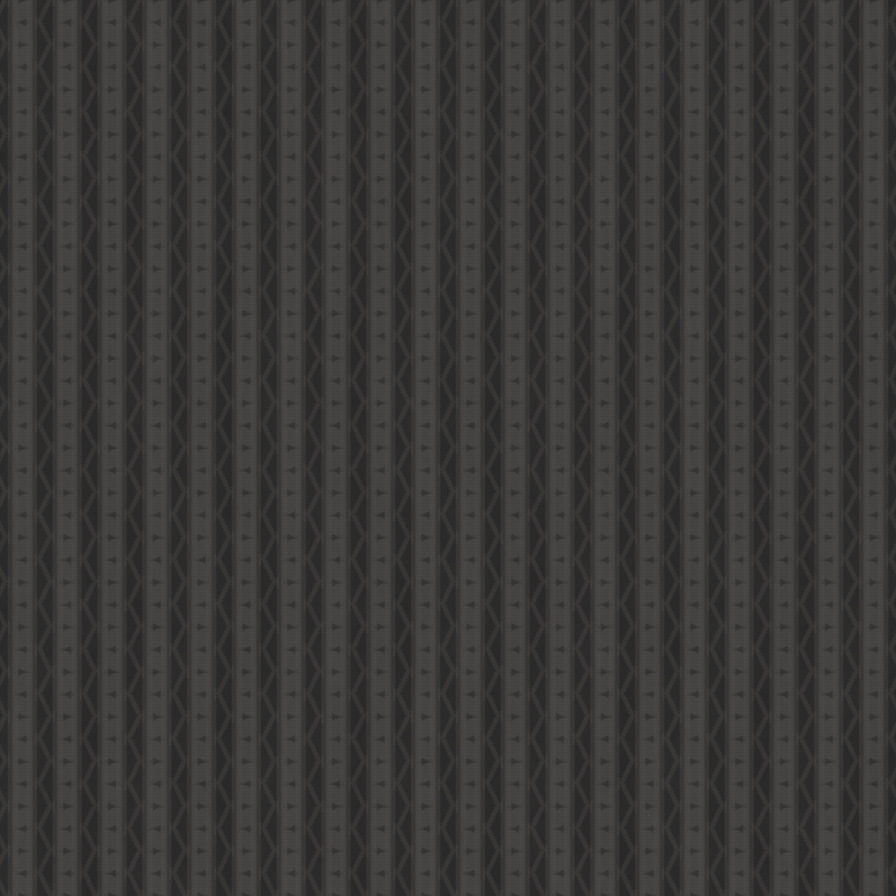
A three.js fragment shader for this pattern:

```glsl
// Charcoal knitted stripes: dark zigzag bands between light ribs with small arrows.
varying vec2 vUv;

const float REPEATS = 20.0;      // cells across and up
const float STITCHES = 14.0;     // stair steps per cell
const float SOFT = 0.025;        // edge softness, in cells
const float BAND_HALF = 0.175;   // half width of the dark band
const float RIB_EDGE = 0.275;    // where the light rib starts
const float ZIG_REACH = 0.12;    // sideways swing of the zigzag
const float ZIG_HALF = 0.058;    // half width of the zigzag line
const float ARROW_HALF = 0.085;  // half size of an arrow
const float WEAR = 0.006;        // strength of the uneven tone
const vec3 LIGHT = vec3(0.270, 0.263, 0.255);
const vec3 MIDDLE = vec3(0.217, 0.212, 0.208);
const vec3 DARK = vec3(0.168, 0.166, 0.165);

// 1 inside a shape whose signed distance is d
float fill(float d) {
  return 1.0 - smoothstep(-SOFT, SOFT, d);
}

float boxDistance(vec2 p, vec2 halfSize) {
  vec2 q = abs(p) - halfSize;
  return max(q.x, q.y);
}

// Stair-stepped coordinate with softened risers
float stitchStep(float y) {
  float s = y * STITCHES;
  return (floor(s) + smoothstep(0.7, 1.0, fract(s))) / STITCHES;
}

// Triangle with its tip toward +x
float arrowDistance(vec2 p) {
  float sides = abs(p.y) + 0.5 * (p.x - ARROW_HALF);
  return max(sides * 0.9, -p.x - ARROW_HALF);
}

// Slow layered sines for uneven tone
float unevenness(vec2 p) {
  return sin(p.x * 2.1 + 1.3 * sin(p.y * 0.7))
       + 0.6 * sin(p.y * 3.7 + p.x * 1.9)
       + 0.4 * sin(p.x * 17.0 + sin(p.y * 11.0));
}

void main() {
  vec2 grid = vUv * REPEATS;
  vec2 cell = fract(grid + 0.5) - 0.5;
  float across = abs(cell.x);

  // Light rib, with a faint highlight near each side
  float rib = fill(RIB_EDGE - across);
  vec3 color = mix(MIDDLE, LIGHT, rib);
  color += 0.012 * fill(abs(across - 0.37) - 0.035);

  // Dark band crossed by the stepped zigzag
  float rise = abs(stitchStep(cell.y));
  float zigCenter = ZIG_REACH * (1.0 - 4.0 * rise);
  float zigzag = fill(abs(cell.x - zigCenter) - ZIG_HALF);
  float band = fill(across - BAND_HALF);
  color = mix(color, DARK, band * (1.0 - zigzag));

  // Short pale bars beside the zigzag turns
  vec2 turn = vec2(cell.x, abs(cell.y));
  float bars = max(fill(boxDistance(turn - vec2(0.20, 0.0), vec2(0.022, 0.13))),
                   fill(boxDistance(turn - vec2(-0.20, 0.5), vec2(0.022, 0.13))));
  color = mix(color, LIGHT, 0.55 * bars);

  // Arrows on the rib, turning about every half cell
  float row = floor(grid.y * 2.0 + 0.5);
  float facing = mod(row, 2.0) < 0.5 ? 1.0 : -1.0;
  vec2 mark = vec2((fract(grid.x) - 0.5) * facing, (fract(grid.y * 2.0 + 0.5) - 0.5) * 0.5);
  color = mix(color, MIDDLE, 0.35 * fill(boxDistance(mark, vec2(0.16, 0.035))));
  color = mix(color, mix(MIDDLE, DARK, 0.35), 0.9 * fill(arrowDistance(mark)));

  // Fine yarn lines and slow wear
  color += 0.004 * sin(grid.y * STITCHES * 6.28318) * rib;
  color += WEAR * unevenness(grid) * 0.5;
  gl_FragColor = vec4(color, 1.0);
}
```
